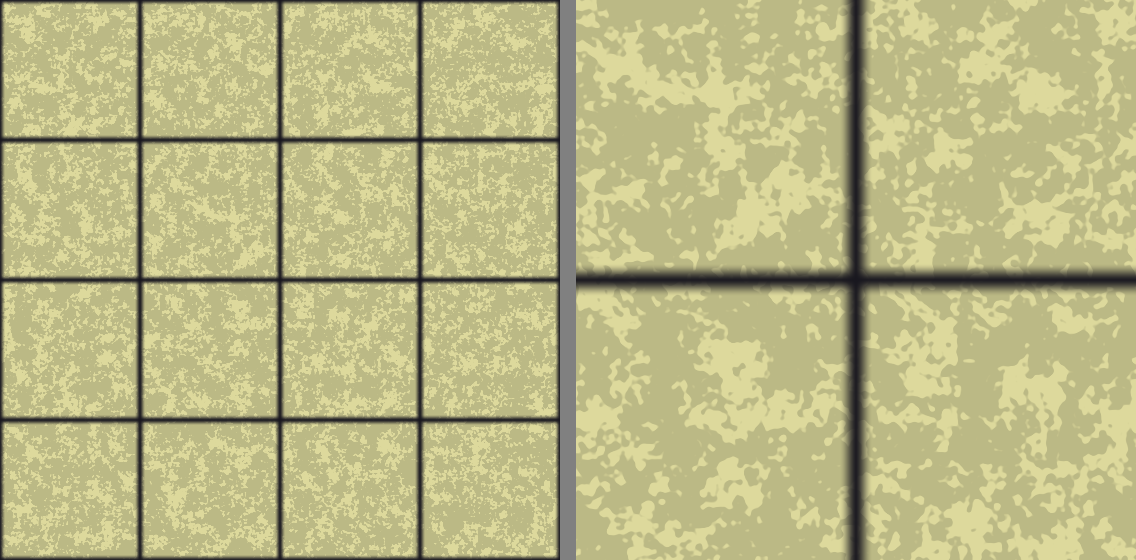
Left: the whole. Right: its middle third, enlarged.
Write a WebGL 1 fragment shader that draws this texture.

```glsl
precision highp float;
// Four by four square tiles of speckled cream stone with soft dark joints.
// Thresholded, wrapping gradient noise makes the speckles; the distance
// to the nearest tile edge shades the joints.
uniform vec2 u_resolution;

// Unit gradient vector for a lattice point
vec2 gradientAt(vec2 cell, float seed) {
  vec3 p = fract(vec3(cell.xyx + seed * 7.31) * vec3(0.1031, 0.1030, 0.0973));
  p += dot(p, p.yzx + 33.33);
  float angle = 6.28319 * fract((p.x + p.y) * p.z);
  return vec2(cos(angle), sin(angle));
}

// Gradient noise that wraps after a whole number of cells
float gradientNoise(vec2 p, float period, float seed) {
  vec2 cell = floor(p);
  vec2 f = p - cell;
  vec2 lo = mod(cell, period);
  vec2 hi = mod(cell + 1.0, period);
  vec2 w = f * f * f * (f * (f * 6.0 - 15.0) + 10.0);
  float a = dot(gradientAt(lo, seed), f);
  float b = dot(gradientAt(vec2(hi.x, lo.y), seed), f - vec2(1.0, 0.0));
  float c = dot(gradientAt(vec2(lo.x, hi.y), seed), f - vec2(0.0, 1.0));
  float d = dot(gradientAt(hi, seed), f - 1.0);
  return mix(mix(a, b, w.x), mix(c, d, w.x), w.y);
}

// Octaves of nearly equal strength: broad patches broken up by fine grain
float speckleField(vec2 uv) {
  float sum = 0.0;
  float period = 26.0;
  for (int i = 0; i < 4; i++) {
    float seed = float(i) + 1.0;
    sum += 0.52 * gradientNoise(uv * period + seed * 0.37, period, seed);
    period *= 2.0;
  }
  return sum;
}

void main() {
  vec2 uv = gl_FragCoord.xy / u_resolution;

  // Stone: darker ground with pale speckles
  float speckle = smoothstep(0.04, 0.17, speckleField(uv));
  vec3 stone = mix(vec3(0.735, 0.725, 0.52), vec3(0.865, 0.85, 0.61), speckle);

  // Joints: soft dark bands centred on the tile edges
  vec2 toEdge = 0.5 - abs(fract(uv * 4.0) - 0.5);
  vec2 cover = smoothstep(-0.004, 0.04, toEdge);
  vec3 color = mix(vec3(0.095, 0.09, 0.12), stone, cover.x * cover.y);

  gl_FragColor = vec4(color, 1.0);
}
```
